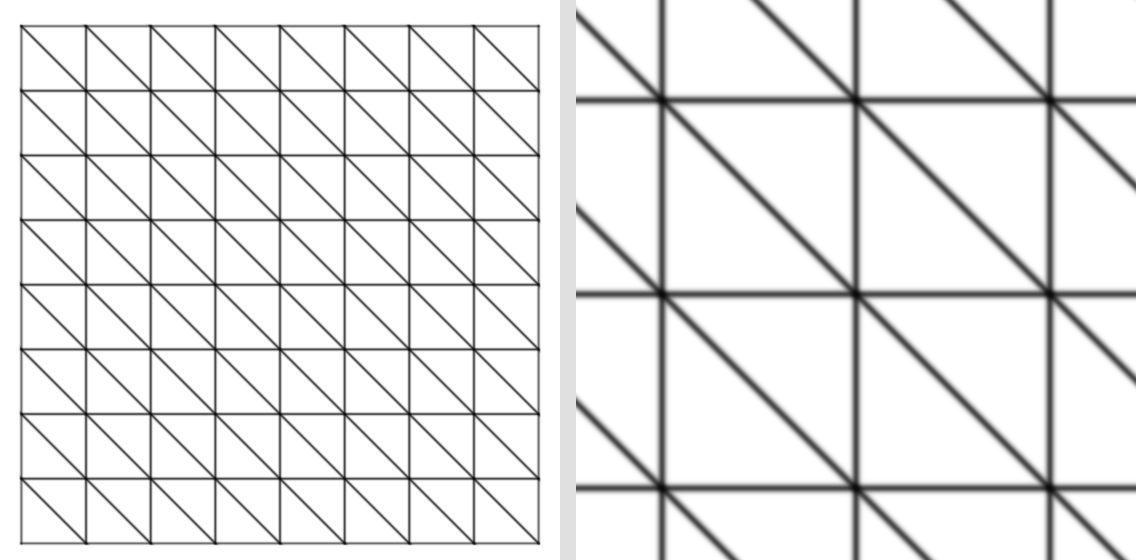
Left, the full canvas; right, a detail of the centre.
Give the GLSL for this pattern, as a Shadertoy shader.

```glsl
// A square sheet of 8 by 8 cells, each split by a falling diagonal, in soft
// dark strokes on white. Distances to the nearest grid line and diagonal are
// turned into bell-shaped ink, and crossing strokes darken each other.

const float CELLS = 8.0;
const float CELL_SIZE = 0.11545;               // fraction of the canvas
const vec2 SHEET_CENTER = vec2(0.0, -0.0085);  // offset from canvas centre
const float STROKE_SIGMA = 0.00172;            // softness of a stroke
const float INNER_INK = 0.73;
const float BORDER_INK = 0.57;
const float DIAGONAL_INK = 0.73;
const vec3 PAPER = vec3(1.0);
const vec3 INK = vec3(0.02);

// Distance past the ends of the range 0..CELLS.
float overshoot(float x) {
    return max(abs(x - 0.5 * CELLS) - 0.5 * CELLS, 0.0);
}

// Soft stroke; it widens and fades together once thinner than a pixel.
float stroke(float dist, float sigma, float pixel) {
    float width = max(sigma, 0.5 * pixel);
    float t = dist / width;
    return exp(-0.5 * t * t) * sigma / width;
}

// Ink of the nearest grid line crossing one axis, lighter on the outer border.
float gridInk(float across, float along, float sigma, float pixel) {
    float index = clamp(round(across), 0.0, CELLS);
    bool border = index < 0.5 || index > CELLS - 0.5;
    float dist = length(vec2(across - index, overshoot(along)));
    return (border ? BORDER_INK : INNER_INK) * stroke(dist, sigma, pixel);
}

// Ink of the nearest diagonal, running from upper left to lower right.
float diagonalInk(vec2 cell, float sigma, float pixel) {
    float level = cell.x + cell.y;
    float index = clamp(round(level), 1.0, 2.0 * CELLS - 1.0);
    float side = (level - index) * inversesqrt(2.0);
    float dist = length(vec3(side, overshoot(cell.x), overshoot(cell.y)));
    return DIAGONAL_INK * stroke(dist, sigma, pixel);
}

void mainImage(out vec4 fragColor, in vec2 fragCoord) {
    // Canvas to cell units, with cell corners on whole numbers
    float canvas = min(iResolution.x, iResolution.y);
    vec2 p = (fragCoord - 0.5 * iResolution.xy) / canvas;
    vec2 cell = (p - SHEET_CENTER) / CELL_SIZE + 0.5 * CELLS;
    float pixel = 1.0 / (canvas * CELL_SIZE);
    float sigma = STROKE_SIGMA / CELL_SIZE;

    // Light left after each layer of strokes
    float light = 1.0 - gridInk(cell.x, cell.y, sigma, pixel);
    light *= 1.0 - gridInk(cell.y, cell.x, sigma, pixel);
    light *= 1.0 - diagonalInk(cell, sigma, pixel);

    fragColor = vec4(mix(INK, PAPER, light), 1.0);
}
```
